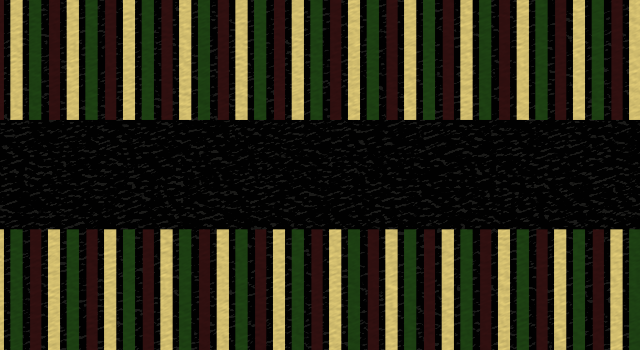
A Shadertoy shader for this pattern:

```glsl
// Layout, in units of canvas height
const float PITCH = 0.05357;
const float STRIPE_WIDTH = 0.0349;
const float FIRST_STRIPE = 0.0297;
const float RED_TRIM = 0.0030;
const float BAND_BOTTOM = 0.3446;
const float BAND_TOP = 0.6575;

// Colours
const vec3 CREAM = vec3(0.82, 0.74, 0.43);
const vec3 GREEN = vec3(0.11, 0.245, 0.07);
const vec3 RED = vec3(0.185, 0.06, 0.06);
const vec3 BLACK = vec3(0.004);
const vec3 FLECK = vec3(0.105, 0.105, 0.098);

// Leather grain
const vec2 GRAIN_SCALE = vec2(72.0, 125.0);
const vec2 LIGHT_STEP = vec2(0.30, 0.55);
const float GRAIN_SLANT = 0.35;
const float STRIPE_RELIEF = 0.09;

float hash(vec2 p) {
    return fract(sin(dot(p, vec2(127.1, 311.7))) * 43758.5453);
}

float valueNoise(vec2 p) {
    vec2 cell = floor(p);
    vec2 f = fract(p);
    f = f * f * (3.0 - 2.0 * f);
    float low = mix(hash(cell), hash(cell + vec2(1.0, 0.0)), f.x);
    float high = mix(hash(cell + vec2(0.0, 1.0)), hash(cell + 1.0), f.x);
    return mix(low, high, f.y);
}

float grainHeight(vec2 p) {
    return 0.7 * valueNoise(p) + 0.3 * valueNoise(p * 1.9 + 17.0);
}

// Slope of the grain towards the light, about -1 to 1
float grainRelief(vec2 p) {
    p.y -= GRAIN_SLANT * p.x;
    p *= GRAIN_SCALE;
    return 2.0 * (grainHeight(p) - grainHeight(p + LIGHT_STEP));
}

// Stripe colour in rgb, coverage in a; shift moves the colour order
vec4 stripes(float x, float shift, float pixel) {
    float gap = PITCH - STRIPE_WIDTH;
    float s = (x - FIRST_STRIPE + 0.5 * gap) / PITCH + shift;
    float kind = mod(floor(s), 3.0);
    float fromCentre = (fract(s) - 0.5) * PITCH;

    vec3 colour = kind < 0.5 ? CREAM : (kind < 1.5 ? GREEN : RED);
    float trim = kind > 1.5 ? 0.5 * RED_TRIM : 0.0;
    float edge = abs(fromCentre - trim) - (0.5 * STRIPE_WIDTH - trim);
    return vec4(colour, 1.0 - smoothstep(-0.5 * pixel, 0.5 * pixel, edge));
}

void mainImage(out vec4 fragColor, in vec2 fragCoord) {
    float pixel = 1.0 / iResolution.y;
    vec2 uv = fragCoord * pixel;

    // Dark ground with raised flecks
    float relief = grainRelief(uv);
    vec3 colour = mix(BLACK, FLECK, smoothstep(0.22, 0.50, relief));

    // Two rows of stripes, the lower one shifted by one colour
    float shift = uv.y > 0.5 ? 0.0 : 1.0;
    vec4 stripe = stripes(uv.x, shift, pixel);
    stripe.rgb *= 1.0 + STRIPE_RELIEF * relief;

    // Plain band between the rows
    float band = abs(uv.y - 0.5 * (BAND_TOP + BAND_BOTTOM))
               - 0.5 * (BAND_TOP - BAND_BOTTOM);
    float outside = smoothstep(-0.5 * pixel, 0.5 * pixel, band);
    colour = mix(colour, stripe.rgb, stripe.a * outside);

    fragColor = vec4(colour, 1.0);
}
```
